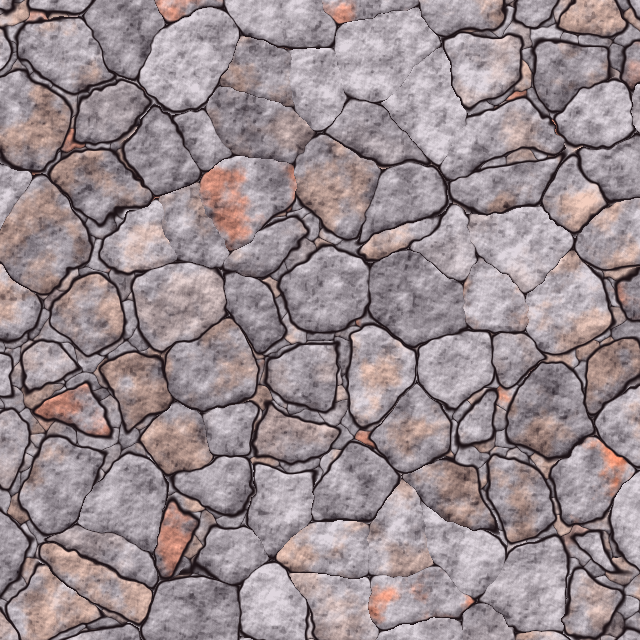
Give the GLSL for this texture, as a WebGL 2 fragment shader.

```glsl
#version 300 es
precision highp float;
// Dry stone wall: rough grey blocks with rubble and dark crevices between them.

uniform vec2 u_resolution;
out vec4 outColor;

const float ROWS = 10.5;                // stone courses per canvas height
const vec2 CELL = vec2(1.32, 1.0);      // stone spacing, in courses
const float JITTER = 0.82;              // scatter of stone centres
const float SIZE_SPREAD = 0.36;         // variation of stone size
const float CORNER_SHARPNESS = 20.0;
const float WARP = 0.20;                // waviness of outlines
const float CHIPPING = 0.055;           // fine roughness of outlines
const vec2 INSET = vec2(-0.025, 0.022); // least and greatest joint inset
const float UNDERCUT = 0.025;           // extra shadow below stones
const float RUBBLE_WIDTH = 0.12;        // extra joint width in rubble zones
const float RUBBLE_SCALE = 2.9;         // rubble is this much smaller
const float RIM = 0.15;                 // width of the rounded stone rim
const float BRIGHTNESS = 0.655;
const float TONE_SPREAD = 0.17;
const float MOTTLE = 0.50;
const float RELIEF = 0.62;
const vec3 TINT = vec3(0.014, -0.019, 0.010);
const vec3 CREVICE = vec3(0.11, 0.07, 0.085);
const vec3 OCHRE = vec3(1.09, 0.96, 0.86);
const vec3 RUST = vec3(1.18, 0.86, 0.72);

struct Stone {
    float edge;   // distance to the rounded border
    vec2 facing;  // outward direction of the nearest border
    vec2 id;
};

vec3 hash(vec2 p) {
    vec3 h = fract(p.xyx * vec3(0.1031, 0.1030, 0.0973));
    h += dot(h, h.yxz + 33.33);
    return fract((h.xxy + h.yzz) * h.zyx);
}

float noise(vec2 p) {
    vec2 i = floor(p), f = fract(p);
    f = f * f * (3.0 - 2.0 * f);
    return mix(mix(hash(i).x, hash(i + vec2(1, 0)).x, f.x),
               mix(hash(i + vec2(0, 1)).x, hash(i + vec2(1, 1)).x, f.x), f.y);
}

float fbm(vec2 p) {
    float sum = 0.0, amplitude = 0.5;
    for (int i = 0; i < 5; i++) {
        sum += amplitude * noise(p);
        p = mat2(1.6, 1.2, -1.2, 1.6) * p + 7.3;
        amplitude *= 0.56;
    }
    return sum / 1.07;
}

// Centre of a stone in xy, its size weight in z
vec3 stoneSite(vec2 id) {
    vec3 h = hash(id + 50.0);
    vec2 shift = vec2(0.5 * mod(id.y, 2.0), 0.0);
    return vec3((id + 0.5 + shift + JITTER * (h.xy - 0.5)) * CELL, SIZE_SPREAD * h.z);
}

// Weighted Voronoi cell around p, with smoothly blended borders
Stone findStone(vec2 p) {
    vec2 base = floor(p / CELL), id = base;
    vec3 site = vec3(0);
    float nearest = 1e5;
    for (int k = 0; k < 25; k++) {
        vec2 other = base + vec2(k % 5 - 2, k / 5 - 2);
        vec3 s = stoneSite(other);
        float power = dot(s.xy - p, s.xy - p) - s.z;
        if (power < nearest) { nearest = power; site = s; id = other; }
    }
    float total = 1e-9;
    vec2 facing = vec2(0);
    for (int k = 0; k < 25; k++) {
        if (k == 12) continue;
        vec3 s = stoneSite(id + vec2(k % 5 - 2, k / 5 - 2));
        vec2 across = s.xy - site.xy;
        float power = dot(s.xy - p, s.xy - p) - s.z;
        float border = (power - nearest) / (2.0 * length(across));
        float weight = exp(-CORNER_SHARPNESS * border);
        total += weight;
        facing += weight * normalize(across);
    }
    return Stone(-log(total) / CORNER_SHARPNESS, facing / total, id);
}

// Weathered surface: mottling, chiselled relief, lit rim and mineral stains
vec3 stoneColor(vec2 p, Stone stone, float depth) {
    vec3 h = hash(stone.id + 311.0);
    vec2 q = p * 3.6 + h.xy * 40.0;
    float grain = fbm(q);
    float relief = fbm(q * 1.7) - fbm(q * 1.7 + vec2(-0.10, 0.22));
    float pits = smoothstep(0.66, 0.86, noise(q * 4.3 + 11.0)) * smoothstep(0.62, 0.40, grain);
    float rim = 1.0 - smoothstep(0.0, RIM, depth);
    float value = BRIGHTNESS + TONE_SPREAD * (h.x - 0.5) + MOTTLE * (grain - 0.5)
                + RELIEF * relief - 0.13 * pits + rim * (0.13 * stone.facing.y - 0.06);
    vec3 color = vec3(min(value, 0.86)) + TINT;
    float stain = smoothstep(0.42, 0.66, fbm(p * 1.5 + h.yz * 30.0));
    color *= mix(vec3(1), OCHRE, stain * smoothstep(0.25, 0.8, h.y));
    return color * mix(vec3(1), RUST, stain * smoothstep(0.88, 0.95, h.z));
}

void main() {
    vec2 p = gl_FragCoord.xy / u_resolution.y * ROWS;
    float pixel = ROWS / u_resolution.y;
    vec2 bend = vec2(noise(p * 2.1), noise(p * 2.1 + 31.0)) - 0.5;
    vec2 chips = vec2(noise(p * 9.0), noise(p * 9.0 + 17.0)) - 0.5;
    vec2 w = p + WARP * bend + CHIPPING * chips;

    // Large blocks
    Stone block = findStone(w);
    float zone = smoothstep(0.52, 0.80, noise(p * 0.6 + 9.0));
    float inset = mix(INSET.x, INSET.y, hash(block.id + 90.0).x)
                + UNDERCUT * max(-block.facing.y, 0.0) + RUBBLE_WIDTH * zone;
    float depth = block.edge - inset;

    // Rubble set back in the wider joints
    Stone chip = findStone(w * RUBBLE_SCALE + 57.0);
    float chipDepth = chip.edge - 0.01;
    float chipCover = smoothstep(-pixel, pixel, chipDepth / RUBBLE_SCALE);
    float daylight = smoothstep(0.02, 0.07, -depth);
    vec3 joint = mix(CREVICE, 0.95 * stoneColor(p, chip, chipDepth), chipCover * daylight);

    vec3 color = mix(joint, stoneColor(p, block, depth), smoothstep(-pixel, pixel, depth));
    outColor = vec4(clamp(color, 0.0, 1.0), 1.0);
}
```
